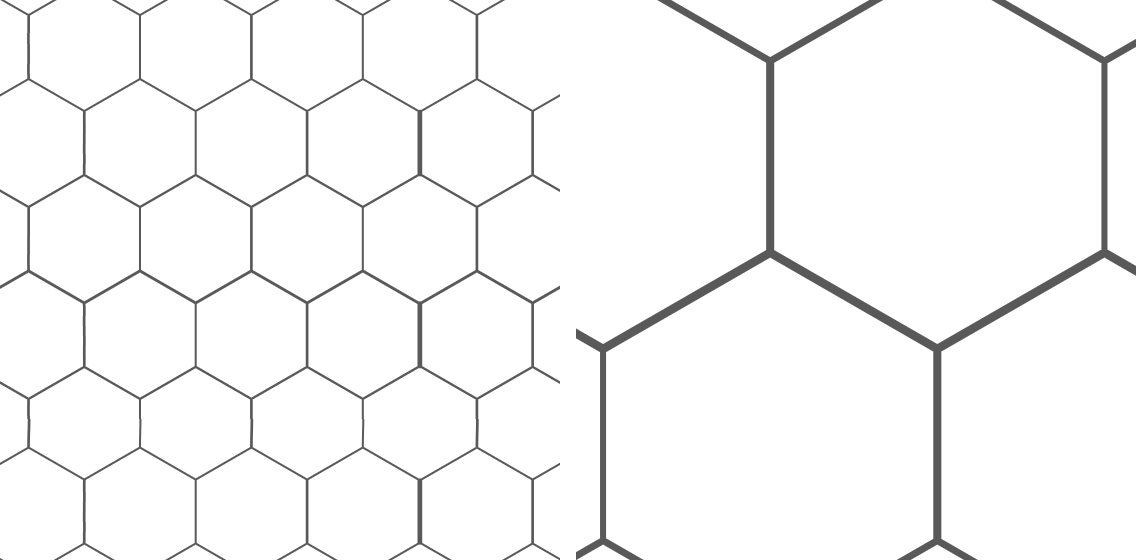
Left: the whole. Right: its middle third, enlarged.
This pattern is drawn by a three.js fragment shader. Its source:

```glsl
// Thin grey honeycomb outline on white, five cells across and six rows down.
// Each row is a zigzag line with upright stems below its low points; a stretched
// vertical seam and a cut horizontal seam disturb the otherwise regular grid.

varying vec2 vUv;

// Lengths are fractions of the canvas; y is measured downwards from the top.
const vec3 PAPER = vec3(1.0);
const vec3 INK = vec3(0.35);
const vec2 GRID_START = vec2(0.0510, -0.0303);
const float COLUMN_PITCH = 0.19896;
const float ROW_PITCH = 0.17135;
const float ZIGZAG_RISE = 0.0573;
const float SEAM_X = 0.7474;         // grid stretched here, thickening stems
const float SEAM_STRETCH = 0.0048;
const float SEAM_Y = 0.7487;         // strip of the grid missing here
const float SEAM_CUT = 0.0273;
const float SEAM_JOG = 0.0008;       // sideways slip just below the cut
const float STEM_THIN = 0.0036;
const float STEM_THICK = 0.0048;
const float ZIGZAG_WIDTH = 0.0036;
const float ZIGZAG_EXTRA = 0.0015;   // added weight on the heaviest row
const float HEAVY_ROW = 3.0;
const float WEAR_SHIFT = 0.0005;     // stepped wobble of the first stems
const float WEAR_STEP = 0.018;

float hash(vec2 p) {
  return fract(sin(dot(p, vec2(127.1, 311.7))) * 4375.85);
}

// Linear edge coverage for a stroke of the given width.
float stroke(float dist, float width, float pixel) {
  return clamp(0.5 + (0.5 * width - dist) / pixel, 0.0, 1.0);
}

// Canvas position to regular grid position, with both seams applied.
vec2 applySeams(vec2 p) {
  float below = step(SEAM_Y, p.y);
  float jog = SEAM_JOG * below * (1.0 - smoothstep(SEAM_Y, SEAM_Y + 0.05, p.y));
  float x = p.x - clamp(p.x - SEAM_X, 0.0, SEAM_STRETCH) - jog;
  return vec2(x, p.y + SEAM_CUT * below) - GRID_START;
}

// One zigzag and the stems that hang below it.
float honeycombRow(vec2 p, float row, float pixel) {
  float parity = mod(row, 2.0);
  float y = p.y - row * ROW_PITCH;
  float phase = p.x / COLUMN_PITCH + 0.5 * parity;
  float nearest = floor(phase + 0.5);
  float offset = phase - nearest;

  // Zigzag: vertical gap turned into distance by its slope.
  float slope = 2.0 * ZIGZAG_RISE / COLUMN_PITCH;
  float fall = ZIGZAG_RISE * (1.0 - 2.0 * abs(offset));
  float zigzagDist = abs(y - fall) / sqrt(1.0 + slope * slope);
  float away = row - HEAVY_ROW;
  float zigzagWidth = ZIGZAG_WIDTH + ZIGZAG_EXTRA * exp(-away * away);

  // Stems: pairs of half columns alternate between thick and thin.
  float column = 2.0 * nearest - parity;
  float thin = mod(floor(0.5 * column), 2.0);
  float stemWidth = mix(STEM_THICK, STEM_THIN, thin);
  float worn = 1.0 - step(1.5, column);
  float wobble = worn * WEAR_SHIFT * (hash(vec2(column, floor(p.y / WEAR_STEP))) - 0.5);
  float beyondEnd = y - clamp(y, ZIGZAG_RISE, ROW_PITCH);
  float stemDist = length(vec2(offset * COLUMN_PITCH + wobble, beyondEnd));

  return max(stroke(zigzagDist, zigzagWidth, pixel),
             stroke(stemDist, stemWidth, pixel));
}

void main() {
  float pixel = fwidth(vUv.y);
  vec2 p = applySeams(vec2(vUv.x, 1.0 - vUv.y));
  float row = floor(p.y / ROW_PITCH);

  // Neighbouring rows complete the joints.
  float ink = 0.0;
  for (int i = -1; i <= 1; i++) {
    ink = max(ink, honeycombRow(p, row + float(i), pixel));
  }
  gl_FragColor = vec4(mix(PAPER, INK, ink), 1.0);
}
```
